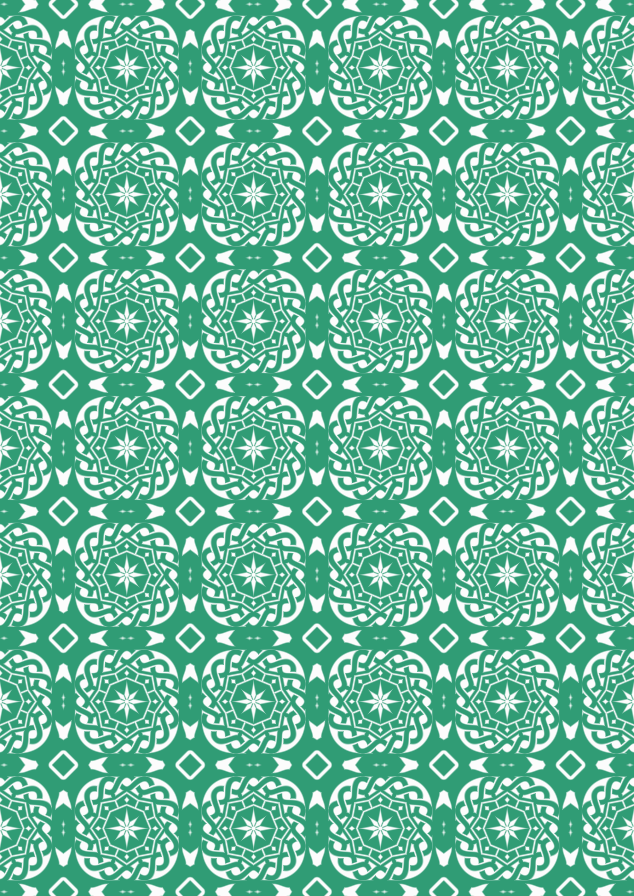
Reproduce this pattern procedurally as a Shadertoy shader.

```glsl
#define REPEATS_ACROSS 5.0
#define GREEN vec3(0.19, 0.61, 0.46)
#define WHITE vec3(0.99)
#define LINE_HALF 0.006
#define STRAP_HALF 0.021
#define STRAP_GAP 0.013
#define WEAVE_RADIUS 0.365
#define WEAVE_SWING 0.055
#define MEDALLION 0.262

const float PI = 3.14159265;

vec2 dir(float a) { return vec2(cos(a), sin(a)); }

// Eight-pointed star, longer on the axes, cut by fine lines at its valleys
float starDist(vec2 wedge, float tipLength, float r) {
    vec2 valley = 0.052 * dir(PI / 8.0);
    vec2 normal = normalize(vec2(valley.y, tipLength - valley.x));
    float body = dot(wedge - vec2(tipLength, 0.0), normal);
    float cut = abs(dot(wedge, vec2(-sin(PI / 8.0), cos(PI / 8.0)))) - 0.003;
    return max(body, -max(cut, 0.018 - r));
}

// Two pointed rings joined by spokes, with kites between them
float ringsDist(vec2 wedge) {
    float inner = dot(wedge, dir(PI / 8.0)) - 0.172;
    float outer = dot(wedge, dir(0.6)) - 0.233;
    float spoke = abs(dot(wedge, vec2(-sin(PI / 8.0), cos(PI / 8.0))));
    spoke = max(spoke - LINE_HALF, max(-inner, outer));
    float kite = 0.7 * (abs(wedge.x - 0.225) + 1.2 * abs(wedge.y) - 0.022);
    float lines = min(abs(inner), abs(outer)) - LINE_HALF;
    return min(min(lines, spoke), kite);
}

// Distance to one wavy strap that circles the star
float strapDist(float r, float angle, float swing) {
    float slope = 8.0 * swing * sin(8.0 * angle) / WEAVE_RADIUS;
    float offset = r - WEAVE_RADIUS - swing * cos(8.0 * angle);
    return abs(offset) * inversesqrt(1.0 + slope * slope) - STRAP_HALF;
}

// Light band crossed by two interlaced straps and short radial stems
float weaveDist(vec2 wedge, float r, float angle) {
    float a = strapDist(r, angle, WEAVE_SWING);
    float b = strapDist(r, angle, -WEAVE_SWING);
    bool aOnTop = sin(8.0 * angle) > 0.0;
    float over = aOnTop ? a : b;
    float under = aOnTop ? b : a;
    float straps = min(over, max(under, STRAP_GAP - over));
    float stem = abs(dot(wedge, vec2(-sin(PI / 8.0), cos(PI / 8.0)))) - 0.017;
    straps = min(straps, max(stem, r - 0.31));
    float rim = r - 0.44 + 0.035 * cos(4.0 * angle);
    float band = max(MEDALLION - dot(wedge, dir(0.6)), rim);
    return max(band, -straps);
}

// Rounded square frame, turned on its corner
float frameDist(vec2 d) {
    vec2 t = vec2(d.x + d.y, d.x - d.y) * 0.70711;
    vec2 k = abs(t) - 0.057;
    float box = length(max(k, 0.0)) + min(max(k.x, k.y), 0.0) - 0.021;
    return abs(box) - 0.014;
}

// Swallow-tailed flag pointing at the frame
float flagDist(vec2 d) {
    float u = max(d.x, d.y);
    float v = min(d.x, d.y);
    float sides = v - mix(0.033, 0.062, smoothstep(0.22, 0.34, u));
    float nose = (0.198 + 0.6 * v - u) * 0.86;
    float tail = (u - 0.302 - 0.75 * v) * 0.8;
    return max(sides, max(nose, tail));
}

// Paired dashes halfway between neighbouring frames
float dashDist(vec2 d) {
    float u = max(d.x, d.y);
    float v = min(d.x, d.y);
    return 0.6 * (abs(u - 0.468) * 0.5 + v - 0.009);
}

void mainImage(out vec4 fragColor, in vec2 fragCoord) {
    // Square cells, one star at the middle of each
    float pixel = REPEATS_ACROSS / iResolution.x;
    vec2 p = (fragCoord - vec2(0.0, 0.5 * iResolution.y)) * pixel;
    vec2 cell = p - floor(p + 0.5);
    vec2 fromFrame = 0.5 - abs(cell);

    // Fold the circle into mirrored eighths
    float r = length(cell);
    float angle = atan(cell.y, cell.x + (r < 1e-5 ? 1e-5 : 0.0));
    float folded = abs(mod(angle + PI / 8.0, PI / 4.0) - PI / 8.0);
    vec2 wedge = r * dir(folded);
    float tipLength = cos(4.0 * angle) > 0.0 ? 0.15 : 0.122;

    // Join all light shapes
    float light = starDist(wedge, tipLength, r);
    light = min(light, ringsDist(wedge));
    light = min(light, weaveDist(wedge, r, angle));
    light = min(light, frameDist(fromFrame));
    light = min(light, flagDist(fromFrame));
    light = min(light, dashDist(fromFrame));

    float cover = 1.0 - smoothstep(-pixel, pixel, light);
    fragColor = vec4(mix(GREEN, WHITE, cover), 1.0);
}
```
